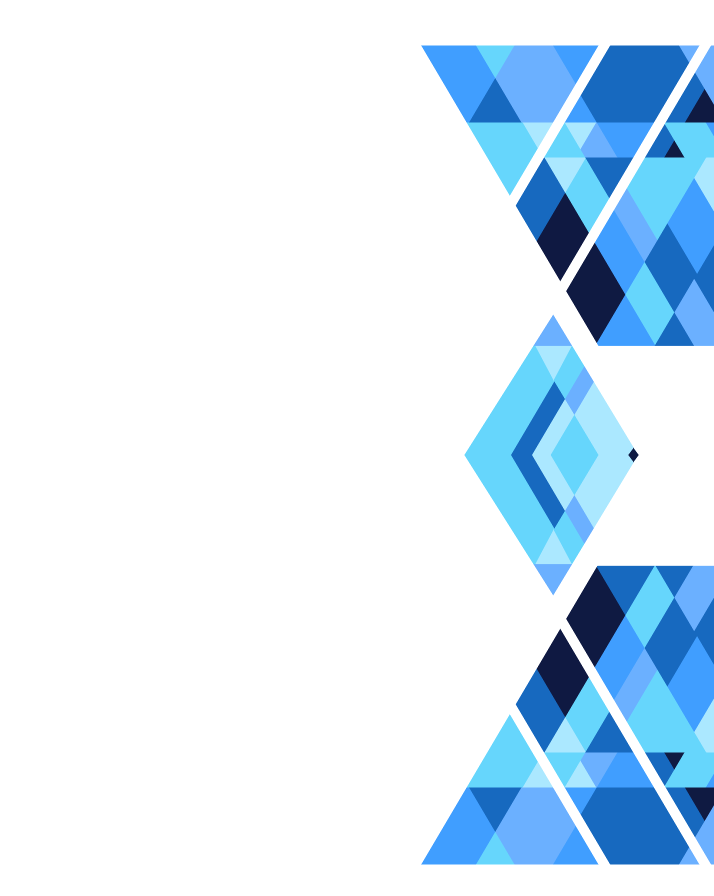
A WebGL 2 fragment shader for this background:

```glsl
#version 300 es
precision highp float;

uniform vec2 u_resolution;
out vec4 outColor;

const vec3 WHITE = vec3(1.0);
const vec3 PALE = vec3(0.67, 0.91, 1.0);
const vec3 CYAN = vec3(0.40, 0.84, 0.99);
const vec3 PERIWINKLE = vec3(0.42, 0.69, 1.0);
const vec3 BLUE = vec3(0.25, 0.62, 1.0);
const vec3 DEEP = vec3(0.09, 0.41, 0.75);
const vec3 NAVY = vec3(0.06, 0.10, 0.26);

float pixel;

// Antialiased step: 0 below the edge, 1 above it
float above(float v, float edge) {
    return clamp((v - edge) / pixel + 0.5, 0.0, 1.0);
}

float between(float v, float low, float high) {
    return above(v, low) * above(high, v);
}

// Picks one of two colours on either side of an edge
vec3 split(vec3 low, vec3 high, float v, float edge) {
    return mix(low, high, above(v, edge));
}

// Outer strip, a triangle at the corner
vec3 outerStrip(float fall, float rise, float t) {
    vec3 left = split(BLUE, DEEP, rise, 464.0);
    vec3 middle = split(CYAN, PERIWINKLE, rise, 464.0);
    vec3 top = split(left, split(middle, BLUE, fall, 451.0), fall, 385.0);
    return split(top, split(CYAN, PALE, fall, 386.0), t, 105.0);
}

// Middle strip
vec3 middleStrip(float fall, float rise, float t) {
    vec3 top = split(split(BLUE, DEEP, fall, 449.5), PERIWINKLE, fall, 559.0);
    vec3 band = split(CYAN, split(PALE, PERIWINKLE, rise, 573.0), fall, 422.0);
    band = split(band, BLUE, fall, 449.5);
    vec3 end = split(DEEP, NAVY, rise, 582.0);
    vec3 low = split(split(PALE, CYAN, rise, 582.0), DEEP, fall, 422.0);
    low = split(end, low, fall, 387.0);
    return split(split(top, band, t, 105.0), low, t, 135.0);
}

// Inner panel, a lattice of diamonds cut by the right edge
vec3 innerPanel(float fall, float rise, float t, float lower) {
    vec3 top = split(split(DEEP, NAVY, rise, 649.0), PERIWINKLE, fall, 559.0);
    vec3 band = split(split(DEEP, NAVY, rise, 649.0), CYAN, fall, 507.0);
    band = split(band, BLUE, fall, 543.0);

    vec3 near = split(split(NAVY, BLUE, fall, 387.0), PERIWINKLE, fall, 420.0);
    near = split(near, CYAN, fall, 442.0);
    vec3 mid = split(mix(BLUE, DEEP, lower), CYAN, fall, 387.0);
    mid = split(split(mid, DEEP, fall, 420.0), BLUE, fall, 459.0);
    mid = split(mid, PALE, fall, 505.0);
    vec3 far = split(split(DEEP, PERIWINKLE, fall, 420.0), DEEP, fall, 454.0);
    far = split(far, BLUE, fall, 496.0);
    vec3 lattice = split(split(near, mid, rise, 685.0), far, rise, 736.0);
    return split(split(top, band, t, 105.0), lattice, t, 135.0);
}

// Nested chevrons of the central diamond
vec3 centralDiamond(float x, float d) {
    float leftSide = x - 0.59 * d;
    float rightSide = x + 0.60 * d;
    vec3 inner = split(CYAN, DEEP, leftSide, 438.0);
    inner = split(inner, PALE, leftSide, 456.0);
    inner = split(inner, CYAN, leftSide, 472.0);
    vec3 outer = split(CYAN, PERIWINKLE, leftSide, 456.0);
    outer = split(outer, PALE, leftSide, 472.0);
    vec3 color = split(inner, outer, rightSide, 513.0);
    color = mix(color, PALE, above(0.53 * (d - 64.0), abs(x - 474.5)));
    return split(color, PERIWINKLE, d, 93.5);
}

void main() {
    // Height spans 768 units; both halves mirror about the centre line
    pixel = 768.0 / u_resolution.y;
    vec2 p = gl_FragCoord.xy * pixel;
    float d = abs(p.y - 378.0);
    float t = 390.0 - d;
    float fall = p.x - 0.59 * t;
    float rise = p.x + 0.59 * t;
    float lower = above(378.0, p.y);

    // Strips separated by white slanted gaps
    float bounds = above(fall, 338.0) * between(t, 39.0, 296.5 - 1.5 * lower);
    vec3 color = WHITE;
    color = mix(color, outerStrip(fall, rise, t), bounds * above(536.0, rise));
    color = mix(color, middleStrip(fall, rise, t), bounds * between(rise, 546.0, 622.5));
    color = mix(color, innerPanel(fall, rise, t, lower), bounds * above(rise, 632.5));

    // Central diamond with its small dark tip
    float diamond = above(p.x - 0.633 * d, 398.0) * above(547.0, p.x + 0.605 * d);
    color = mix(color, centralDiamond(p.x, d), diamond);
    color = mix(color, NAVY, above(4.5, abs(p.x - 543.0) + 0.75 * d));

    outColor = vec4(color, 1.0);
}
```
